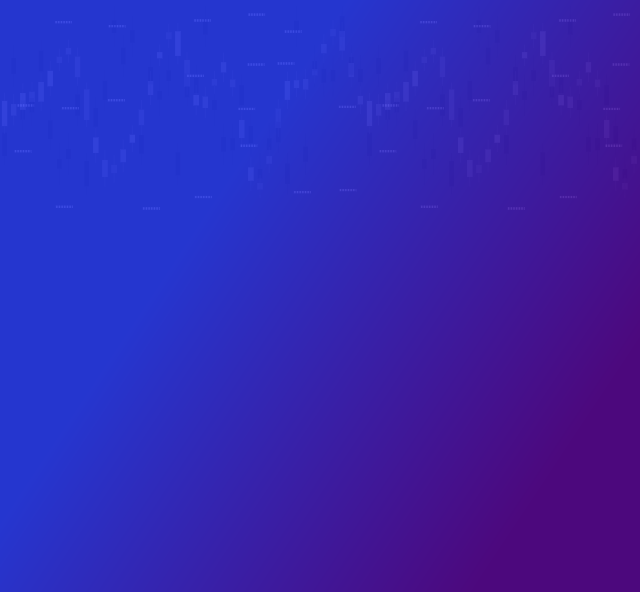
Reproduce this background procedurally as a Shadertoy shader.

```glsl
// Diagonal blue to purple gradient with a faint repeating band of chart candles.
#define BLUE vec3(0.147, 0.212, 0.812)
#define PURPLE vec3(0.300, 0.032, 0.490)
#define GLOW vec3(0.045, 0.042, 0.040)
#define AXIS vec2(0.833, 0.553)
#define RAMP_START 0.49
#define RAMP_END 1.22
#define SLOT 0.01541
#define SLOTS 40.0
#define TAU 6.2831853

float hash(vec2 p) {
    p = fract(p * vec2(0.1031, 0.1137));
    p += dot(p, p.yx + 33.33);
    return fract((p.x + p.y) * p.x * 97.0);
}

// Coverage of a box with edges softened over about one pixel.
float box(vec2 p, vec2 halfSize) {
    vec2 d = abs(p) - halfSize;
    return 1.0 - smoothstep(-0.5, 0.5, max(d.x, d.y) * iResolution.y);
}

// Depth of the price line below the top edge, as layered sines.
float priceLine(float slot) {
    float amp[7] = float[7](12.0, 34.0, 44.0, 24.0, 16.0, 14.0, 20.0);
    float phase[7] = float[7](-2.86, -2.88, -0.11, -0.70, 3.10, -0.80, 1.16);
    float depth = 117.0;
    for (int i = 0; i < 7; i++) {
        depth += amp[i] * cos(float(i + 1) * TAU * slot / SLOTS + phase[i]);
    }
    return depth / 712.0;
}

// Bright candles follow the price line; dim ones are scattered around it.
float candles(vec2 p) {
    float column = floor(p.x / SLOT + 0.14);
    float x = p.x - (column + 0.5 - 0.14) * SLOT;
    x -= 0.0022;
    float slot = mod(column, SLOTS);
    float size = hash(vec2(slot, 3.0));
    float y = p.y - priceLine(slot);
    float body = box(vec2(x, y), vec2(0.0046, mix(0.005, 0.027, size * size)));
    float wick = box(vec2(x, y), vec2(0.0007, 0.016 + 0.022 * size));
    float light = max(body * mix(0.5, 1.1, hash(vec2(slot, 8.0))), wick * 0.3);

    float dimY = p.y - mix(0.045, 0.31, hash(vec2(slot, 17.0)));
    float dim = box(vec2(x, dimY), vec2(0.0040, 0.006 + 0.016 * size));
    dim = max(dim, 0.5 * box(vec2(x, dimY), vec2(0.0007, 0.035)));
    return light - 0.28 * dim;
}

// Tiny broken dashes, one in some of the jittered cells.
float dashes(vec2 p) {
    vec2 cellSize = vec2(SLOT * SLOTS / 8.0, 0.075);
    vec2 cell = floor(p / cellSize);
    vec2 id = vec2(mod(cell.x, 8.0), cell.y);
    vec2 jitter = vec2(hash(id + 21.0), hash(id + 47.0));
    vec2 q = p - (cell + mix(vec2(0.25), vec2(0.75), jitter)) * cellSize;
    float present = step(0.48, hash(id + 5.0));
    float gaps = 0.6 + 0.4 * sin(q.x * TAU / 0.0045);
    float band = step(0.0, cell.y) * step(cell.y, 4.0);
    return present * band * gaps * box(q, vec2(0.0145, 0.0020));
}

void mainImage(out vec4 fragColor, in vec2 fragCoord) {
    // Height units, measured down from the top left corner.
    vec2 p = vec2(fragCoord.x, iResolution.y - fragCoord.y) / iResolution.y;

    // Diagonal gradient with flat ends
    float ramp = clamp((dot(p, AXIS) - RAMP_START) / (RAMP_END - RAMP_START), 0.0, 1.0);
    vec3 color = mix(BLUE, PURPLE, ramp);

    // Chart overlay
    color += GLOW * candles(p);
    color += GLOW * 2.0 * dashes(p);

    fragColor = vec4(clamp(color, 0.0, 1.0), 1.0);
}
```
